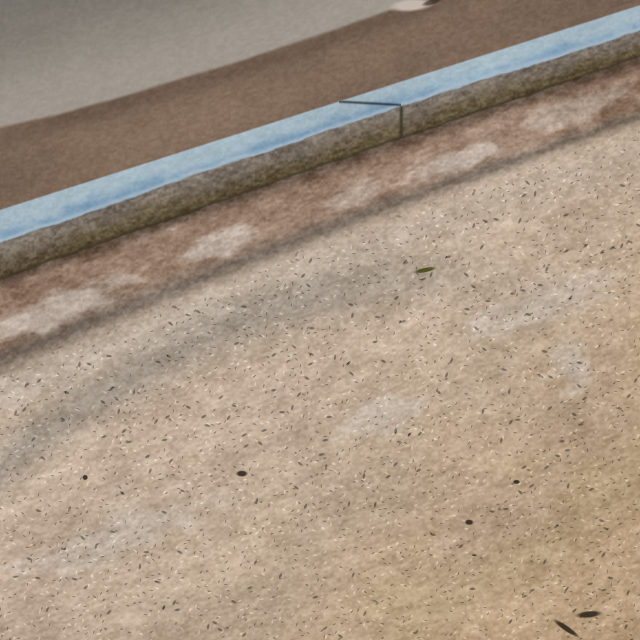
Write a three.js fragment shader that draws this texture.

```glsl
varying vec2 vUv;

const vec3 ASPHALT_DARK = vec3(0.47, 0.45, 0.42);
const vec3 ASPHALT_LIGHT = vec3(0.62, 0.59, 0.55);
const vec3 SILT = vec3(0.475, 0.395, 0.335);
const vec3 STONE_TOP = vec3(0.64, 0.715, 0.755);
const vec3 STONE_BLUE = vec3(0.49, 0.61, 0.71);
const vec3 STONE_FACE = vec3(0.49, 0.45, 0.41);
const vec3 MOSS = vec3(0.35, 0.30, 0.21);
const vec3 CREVICE = vec3(0.23, 0.20, 0.15);
const vec3 GUTTER = vec3(0.595, 0.495, 0.425);
const vec3 WET = vec3(0.45, 0.405, 0.365);
const vec3 SAND = vec3(0.735, 0.655, 0.575);
const vec3 OCHRE = vec3(0.70, 0.60, 0.475);
const vec3 DUST = vec3(0.76, 0.715, 0.67);
const vec3 GREY = vec3(0.60, 0.565, 0.52);
const vec3 DEBRIS = vec3(0.16, 0.13, 0.10);
const float SOFT = 0.002;
const float TILT = 0.34;
const float GRAIN = 0.16;

float hash(vec2 p) {
  vec3 q = fract(vec3(p.xyx) * 0.1031);
  q += dot(q, q.yzx + 33.33);
  return fract((q.x + q.y) * q.z);
}

float noise(vec2 p) {
  vec2 i = floor(p), f = fract(p);
  f = f * f * (3.0 - 2.0 * f);
  return mix(mix(hash(i), hash(i + vec2(1, 0)), f.x),
             mix(hash(i + vec2(0, 1)), hash(i + vec2(1, 1)), f.x), f.y);
}

float fbm(vec2 p) {
  float sum = 0.0, amp = 0.53;
  for (int i = 0; i < 4; i++) {
    sum += amp * noise(p);
    p = p * 2.03 + 17.3;
    amp *= 0.5;
  }
  return sum;
}

vec2 turn(vec2 p, float a) {
  float c = cos(a), s = sin(a);
  return vec2(c * p.x + s * p.y, c * p.y - s * p.x);
}

float below(float y, float edge, float soft) {
  return 1.0 - smoothstep(edge - soft, edge + soft, y);
}

float band(float d, float width) {
  return exp(-d * d / (width * width));
}

// Ragged elliptical stain
float stain(vec2 p, vec2 center, vec2 size, float rough) {
  vec2 q = turn(p - center, TILT) / size;
  return smoothstep(0.25, 0.8, exp(-dot(q, q)) + (rough - 0.5) * 0.9);
}

// Crisp little lump or twig
float chip(vec2 p, vec2 center, vec2 size, float angle) {
  float d = length(turn(p - center, angle) / size);
  return 1.0 - smoothstep(0.6, 1.3, d);
}

// Randomly turned flecks, one per cell
float flecks(vec2 p, float scale, float density) {
  vec2 g = p * scale, id = floor(g);
  vec2 shift = vec2(hash(id + 3.1), hash(id + 8.7)) - 0.5;
  vec2 q = turn(fract(g) - 0.5 - shift * 0.4, (hash(id + 5.3) - 0.5) * 2.2);
  float d = length(q / vec2(0.30, 0.13));
  return step(hash(id), density) * (1.0 - smoothstep(0.4, 1.2, d));
}

void main() {
  vec2 p = vUv;
  float x = p.x, y = p.y;
  vec2 s = turn(p, TILT);
  float cloud = fbm(s * vec2(5.0, 9.0));
  float rough = fbm(s * vec2(30.0, 60.0) + 4.0);
  float fine = noise(s * vec2(130.0, 230.0)) * 0.6 + noise(p * 290.0) * 0.4 - 0.5;

  // Boundary curves
  float siltLine = 0.798 + 0.25 * x + 0.09 * x * x + (cloud - 0.5) * 0.01;
  float curbBack = 0.672 + 0.32 * x;
  float curbEdge = 0.62 + 0.355 * x - 0.023 * x * x + (rough - 0.5) * 0.008;
  float curbFoot = 0.564 + 0.352 * x - 0.005 * x * x + (rough - 0.5) * 0.006;
  float wetLine = 0.435 + 0.43 * x - 0.047 * x * x;
  float greyLine = 0.27 + 0.80 * x - 0.53 * x * x;

  // Far asphalt and silt bank
  vec3 far = mix(ASPHALT_LIGHT, ASPHALT_DARK, smoothstep(0.02, 0.20, y - siltLine + (cloud - 0.5) * 0.08));
  far += fine * 0.05;
  vec3 silt = SILT * (0.82 + 0.36 * cloud) + fine * 0.08;
  silt *= 1.0 - 0.14 * band(y - siltLine + 0.012, 0.018);
  vec3 col = mix(far, silt, below(y, siltLine, 0.004));
  col = mix(col, DUST, chip(p, vec2(0.643, 0.992), vec2(0.032, 0.009), 0.1));
  col = mix(col, DEBRIS, 0.6 * chip(p, vec2(0.675, 0.997), vec2(0.015, 0.004), 0.3));

  // Curb top and face
  float rise = clamp((y - curbEdge) / (curbBack - curbEdge), 0.0, 1.0);
  vec3 top = mix(STONE_BLUE, STONE_TOP, smoothstep(0.0, 0.6, rise + (rough - 0.5) * 0.7));
  top += (cloud - 0.5) * 0.12 + fine * 0.08;
  top = mix(top, vec3(0.76, 0.79, 0.80), 0.5 * band(y - curbEdge - 0.003, 0.004));
  float seam = band(y - 0.841 + 0.055 * (x - 0.534), 0.0022) * step(0.53, x) * step(x, 0.627);
  top *= 1.0 - 0.55 * seam;
  float drop = clamp((curbEdge - y) / (curbEdge - curbFoot), 0.0, 1.0);
  vec3 face = mix(STONE_FACE, MOSS, smoothstep(0.1, 0.95, drop + (rough - 0.5) * 0.7));
  face += (rough - 0.5) * 0.22 + fine * 0.20;
  face = mix(face, CREVICE, smoothstep(0.86, 1.0, drop) * 0.75);
  face = mix(face, CREVICE, 0.85 * band(x - 0.627, 0.003));
  col = mix(col, top, below(y, curbBack, SOFT));
  col = mix(col, face, below(y, curbEdge, SOFT));

  // Pavement with ochre corner and grey bands
  vec3 ground = mix(SAND, OCHRE, smoothstep(0.45, 1.25, x - y * 1.1 + 0.35 + (cloud - 0.5) * 0.5));
  ground += (cloud - 0.5) * 0.14;
  ground = mix(ground, DUST, 0.6 * band(y - wetLine + 0.05, 0.035) * (1.0 - 0.6 * x));
  ground = mix(ground, GREY, 0.75 * band(y - greyLine, 0.04) * (1.0 - smoothstep(0.45, 0.9, x)));
  float pale = stain(p, vec2(0.84, 0.52), vec2(0.13, 0.035), rough)
    + stain(p, vec2(0.60, 0.35), vec2(0.07, 0.035), rough)
    + stain(p, vec2(0.18, 0.16), vec2(0.18, 0.035), rough)
    + stain(p, vec2(0.89, 0.43), vec2(0.04, 0.05), rough);
  ground = mix(ground, DUST, 0.55 * min(pale, 1.0));

  // Gutter strip with dried patches
  vec3 gutter = GUTTER + (cloud - 0.5) * 0.16 + (rough - 0.5) * 0.10;
  gutter *= 1.0 - 0.35 * band(y - curbFoot, 0.014);
  float dry = stain(p, vec2(0.10, 0.52), vec2(0.13, 0.032), rough)
    + stain(p, vec2(0.345, 0.62), vec2(0.07, 0.021), rough)
    + stain(p, vec2(0.72, 0.75), vec2(0.075, 0.018), rough)
    + 0.6 * stain(p, vec2(0.547, 0.694), vec2(0.06, 0.02), rough)
    + 0.6 * stain(p, vec2(0.91, 0.835), vec2(0.10, 0.025), rough);
  gutter = mix(gutter, DUST, 0.75 * min(dry, 1.0));
  ground = mix(gutter, ground, below(y, wetLine, 0.012));
  float wetWidth = mix(0.021, 0.009, x);
  ground = mix(ground, WET, 0.85 * band(y - wetLine + (rough - 0.5) * 0.012, wetWidth));

  // Grit
  ground += fine * GRAIN + (rough - 0.5) * 0.13;
  float open = below(y, wetLine - 0.02, 0.02);
  ground *= 1.0 - open * (0.26 * flecks(s, 95.0, 0.30) + 0.36 * flecks(s + 0.37, 58.0, 0.10));
  ground += open * 0.11 * flecks(s + 0.71, 80.0, 0.28);

  // Loose debris
  float lumps = chip(p, vec2(0.378, 0.260), vec2(0.008, 0.0045), 0.0)
    + chip(p, vec2(0.133, 0.254), vec2(0.004), 0.0)
    + chip(p, vec2(0.733, 0.184), vec2(0.006, 0.004), 0.0)
    + chip(p, vec2(0.807, 0.247), vec2(0.005, 0.003), 0.0)
    + chip(p, vec2(0.920, 0.040), vec2(0.018, 0.005), 0.1)
    + chip(p, vec2(0.885, 0.018), vec2(0.022, 0.004), -0.6);
  ground = mix(ground, DEBRIS, min(lumps, 1.0) * 0.85);
  ground = mix(ground, vec3(0.32, 0.31, 0.14), chip(p, vec2(0.664, 0.578), vec2(0.016, 0.0035), 0.2));

  col = mix(col, ground, below(y, curbFoot, SOFT));
  gl_FragColor = vec4(clamp(col, 0.0, 1.0), 1.0);
}
```
